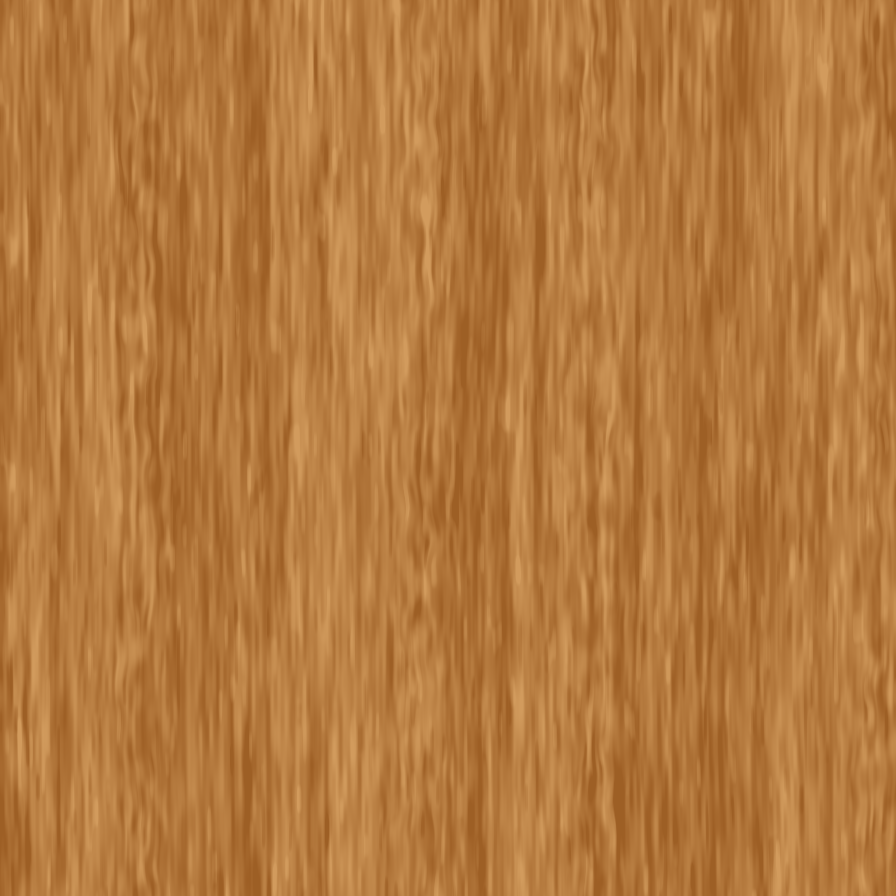
A three.js fragment shader for this texture:

```glsl
varying vec2 vUv;

// Colours
const vec3 DARK_WOOD = vec3(0.655, 0.415, 0.185);
const vec3 PALE_WOOD = vec3(0.780, 0.560, 0.320);

// Broad plank bands, placed within one repeat across
const float BAND_PERIOD = 0.507;
const float NARROW_BAND = 0.20;
const float WIDE_BAND = 0.78;
const float FIGURE_LEFT = 0.31;
const float FIGURE_RIGHT = 0.93;

// Grain cells per canvas, across and up
const vec2 STRIP_SCALE = vec2(48.0, 3.2);
const vec2 LINE_SCALE = vec2(170.0, 2.2);
const vec2 THREAD_SCALE = vec2(190.0, 14.0);
const vec2 HAIR_SCALE = vec2(250.0, 24.0);
const vec2 FLECK_SCALE = vec2(135.0, 36.0);
const vec2 GLINT_SCALE = vec2(150.0, 20.0);
const vec2 PORE_SCALE = vec2(170.0, 18.0);

// Strength of each layer, in tone steps
const float BASE_TONE = 0.68;
const float BAND_GAIN = 1.2;
const float STRIP_GAIN = 1.05;
const float LINE_GAIN = 1.7;
const float THREAD_GAIN = 2.0;
const float HAIR_GAIN = 2.1;
const float FLECK_GAIN = 2.6;
const float GLINT_GAIN = 1.3;
const float PORE_GAIN = 1.2;
const float SWAY = 0.005;
const float FIGURE_SWAY = 0.006;

// Softness of the edge between two streaks, as a share of a cell
const float EDGE_SOFTNESS = 0.38;

float hash(vec2 p) {
  return fract(sin(dot(p, vec2(127.1, 311.7))) * 43758.5453);
}

float noise(vec2 p) {
  vec2 cell = floor(p);
  vec2 f = fract(p);
  f = f * f * (3.0 - 2.0 * f);
  float low = mix(hash(cell), hash(cell + vec2(1.0, 0.0)), f.x);
  float high = mix(hash(cell + vec2(0.0, 1.0)), hash(cell + 1.0), f.x);
  return mix(low, high, f.y);
}

// One column of grain, with its own random start along the length
float column(float id, float y, float seed) {
  float along = y + 19.0 * hash(vec2(id, seed));
  float cell = floor(along);
  float row = id + 57.0 * seed;
  return mix(hash(vec2(row, cell)), hash(vec2(row, cell + 1.0)),
             smoothstep(0.1, 0.9, along - cell));
}

// Staggered streaks, blended between neighbouring columns
float fibre(vec2 p, float seed) {
  float id = floor(p.x);
  return mix(column(id, p.y, seed), column(id + 1.0, p.y, seed),
             smoothstep(0.5 - EDGE_SOFTNESS, 0.5 + EDGE_SOFTNESS, p.x - id));
}

// Soft repeating bump around a centre
float ridge(float x, float centre, float width) {
  float d = (fract(x - centre + 0.5) - 0.5) / width;
  return exp(-d * d);
}

void main() {
  // Gentle sway of the grain, with a finer ripple in the figured strips
  vec2 p = vUv;
  p.x += SWAY * (noise(vUv * vec2(7.0, 4.0)) - 0.5);
  float across = p.x / BAND_PERIOD;
  float figure = ridge(across, FIGURE_LEFT, 0.06) + ridge(across, FIGURE_RIGHT, 0.07);
  p.x += FIGURE_SWAY * figure * (noise(vUv * vec2(60.0, 30.0)) - 0.5);

  // Fine streaks
  float line = fibre(p * LINE_SCALE, 1.0);
  float thread = fibre(p * THREAD_SCALE, 2.0);
  float hair = fibre(p * HAIR_SCALE, 3.0);
  float fleck = fibre(p * FLECK_SCALE, 4.0);

  // Strips with ragged ends
  vec2 ragged = p + vec2(0.006, 0.12) * (thread - 0.5);
  float strip = smoothstep(0.2, 0.8, fibre(ragged * STRIP_SCALE, 5.0));

  // Pale bands with edges broken up by the strips
  float edge = across + 0.09 * (strip - 0.5);
  float band = ridge(edge, NARROW_BAND, 0.10) + ridge(edge, WIDE_BAND, 0.14);

  // Sparse bright glints and dark pores
  float glint = smoothstep(0.74, 0.96, fibre(p * GLINT_SCALE, 6.0));
  float pore = smoothstep(0.80, 0.98, fibre(p * PORE_SCALE, 7.0));

  float tone = BASE_TONE + BAND_GAIN * band;
  tone += STRIP_GAIN * (strip - 0.5);
  tone += LINE_GAIN * (line - 0.5) * (1.2 - 0.5 * band);
  tone += THREAD_GAIN * (thread - 0.5);
  tone += HAIR_GAIN * (hair - 0.5);
  tone += FLECK_GAIN * figure * (fleck - 0.45);
  tone += GLINT_GAIN * glint - PORE_GAIN * pore;

  tone = clamp(tone, -0.9, 4.0);
  gl_FragColor = vec4(mix(DARK_WOOD, PALE_WOOD, tone / 3.0), 1.0);
}
```
